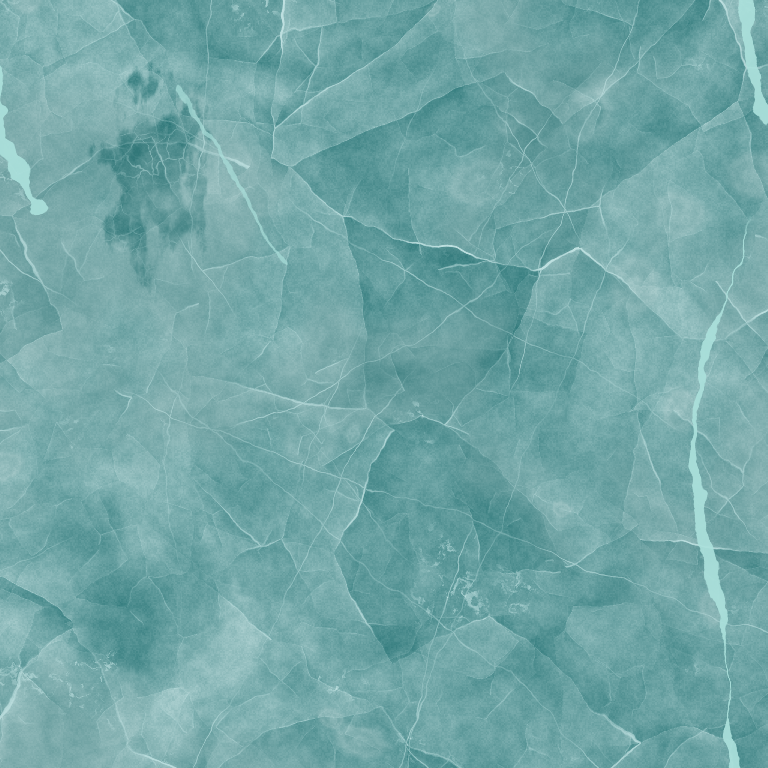
Reproduce this texture procedurally as a Shadertoy shader.

```glsl
// Teal polished marble: cloudy noise tinted along one colour ramp, broken into
// shards by warped Voronoi cracks and long fractures, with pale mineral rifts,
// soft round inclusions and one dark crazed pocket.

#define DEEP vec3(0.285, 0.545, 0.55)
#define PALE vec3(0.69, 0.825, 0.825)
#define RIFT_COLOR vec3(0.67, 0.88, 0.86)
#define HAZE_COLOR vec3(0.55, 0.68, 0.68)
#define BASE_TONE 0.35
#define CLOUD_GAIN 0.95
#define MOTTLE_GAIN 0.62
#define GRAIN_GAIN 0.26
#define SHARD_SCALE 4.6
#define FRACTURES 11
#define INCLUSIONS 18

float hash(vec2 p) {
    vec3 q = fract(vec3(p.xyx) * 0.1031);
    q += dot(q, q.yzx + 33.33);
    return fract((q.x + q.y) * q.z);
}

vec2 hash2(vec2 p) { return vec2(hash(p), hash(p + 57.3)); }

float noise(vec2 p) {
    vec2 i = floor(p), f = fract(p);
    f = f * f * (3.0 - 2.0 * f);
    return mix(mix(hash(i), hash(i + vec2(1, 0)), f.x),
               mix(hash(i + vec2(0, 1)), hash(i + vec2(1, 1)), f.x), f.y);
}

float fbm(vec2 p) {
    float sum = 0.0, amp = 0.5;
    for (int i = 0; i < 5; i++) {
        sum += amp * noise(p);
        p = mat2(1.6, 1.2, -1.2, 1.6) * p + 7.7;
        amp *= 0.5;
    }
    return sum;
}

// Antialiased stroke of half width w at distance d
float stroke(float d, float w) {
    float px = 0.7 / iResolution.y;
    return 1.0 - smoothstep(max(w - px, 0.0), w + px, d);
}

// Voronoi: border distance, cell random, border random, side of the border
vec4 cells(vec2 p) {
    vec2 base = floor(p), nearId = base, nearVec = vec2(8.0);
    for (int k = 0; k < 9; k++) {
        vec2 id = base + vec2(k % 3 - 1, k / 3 - 1);
        vec2 v = id + hash2(id) - p;
        if (dot(v, v) < dot(nearVec, nearVec)) { nearVec = v; nearId = id; }
    }
    float border = 8.0;
    vec2 otherId = nearId;
    for (int k = 0; k < 25; k++) {
        vec2 id = nearId + vec2(k % 5 - 2, k / 5 - 2);
        if (id == nearId) continue;
        vec2 v = id + hash2(id) - p;
        float d = dot(0.5 * (nearVec + v), normalize(v - nearVec));
        if (d < border) { border = d; otherId = id; }
    }
    float own = hash(nearId + 11.0);
    return vec4(border, own, hash(nearId + otherId + 91.0),
                step(own, hash(otherId + 11.0)));
}

// Tapered mineral seam of uneven width from a to b
float rift(vec2 p, vec2 a, vec2 b, float w) {
    vec2 ab = b - a;
    float h = clamp(dot(p - a, ab) / dot(ab, ab), 0.0, 1.0);
    float uneven = 0.25 + 1.1 * noise(vec2(h * 8.0, w * 900.0));
    return stroke(length(p - a - h * ab), w * uneven);
}

void mainImage(out vec4 fragColor, in vec2 fragCoord) {
    vec2 p = fragCoord / iResolution.y;
    vec2 bend = vec2(fbm(p * 5.0), fbm(p * 5.0 + 31.0)) - 0.5;
    vec2 jag = vec2(fbm(p * 48.0), fbm(p * 48.0 + 19.0)) - 0.5;
    vec2 q = p + 0.07 * bend + 0.008 * jag;

    // Clouds, mottling and fine grain
    float cloud = fbm(p * 3.4 + 2.5 * bend + 4.0);
    float tone = BASE_TONE + CLOUD_GAIN * (cloud - 0.49);
    tone += MOTTLE_GAIN * (fbm(p * 17.0 + 4.0 * bend) - 0.49);
    tone += GRAIN_GAIN * (fbm(p * 95.0) - 0.49);
    tone += 0.14 * (hash(floor(p * 512.0)) - 0.5);

    // Shards: flat tone steps, a shadow on one side of each crack, pale edges
    float veins = 0.0;
    float wear = smoothstep(0.3, 0.72, fbm(p * 15.0 + 5.0));
    float scale = SHARD_SCALE, fade = 1.0;
    for (int i = 0; i < 3; i++) {
        vec4 c = cells(mat2(0.92, 0.39, -0.39, 0.92) * q * scale + 13.0 * float(i));
        float d = c.x / scale;
        float gaps = smoothstep(0.32, 0.58, noise(p * scale * 1.7 + 60.0));
        float shown = smoothstep(0.25, 0.75, c.z) * fade * mix(gaps, 1.0, 0.4 * fade);
        tone += 0.2 * fade * (c.y - 0.5);
        tone += shown * exp(-d * scale / 0.09) * mix(0.12, -0.26, c.w);
        float width = 0.0003 + 0.0015 * wear * c.z * fade;
        veins = max(veins, shown * (0.3 + 0.85 * wear) * stroke(d, width));
        veins = max(veins, 0.28 * shown * wear * exp(-d / 0.003));
        scale *= 2.1;
        fade *= 0.62;
    }

    // Long hairline fractures crossing the slab
    for (int i = 0; i < FRACTURES; i++) {
        vec2 r = hash2(vec2(i, 3.0));
        float angle = 6.2832 * hash(vec2(i, 8.0));
        float d = abs(dot(q - r, vec2(cos(angle), sin(angle))));
        float shown = smoothstep(0.4, 0.65, noise(p * 5.0 + float(i) * 9.0));
        veins = max(veins, (0.3 + 0.4 * wear) * shown * stroke(d, 0.0005));
    }

    // Round milky inclusions with faint growth rings
    float haze = smoothstep(0.52, 0.72, fbm(p * 4.0 + 40.0));
    for (int i = 0; i < INCLUSIONS; i++) {
        vec2 v = p + 0.05 * bend + 0.012 * jag - hash2(vec2(i, 21.0));
        float size = mix(0.01, 0.043, hash(vec2(i, 27.0)));
        float r = length(v * vec2(1.0, 0.75 + 0.6 * hash(vec2(i, 35.0)))) / size;
        float body = 1.0 - smoothstep(0.65, 1.2, r);
        tone += body * (0.17 + 0.05 * sin(r * 11.0));
        haze = max(haze, 0.6 * body);
    }

    // Dark crazed pocket with ragged streaky rim
    vec2 v = (p - vec2(0.2, 0.775)) / vec2(0.062, 0.11);
    float rim = length(v) + 1.9 * (fbm(p * vec2(46.0, 20.0)) - 0.5);
    float pocket = 1.0 - smoothstep(0.7, 1.05, rim);
    float craze = cells((q + 0.012 * jag) * 42.0).x / 42.0;
    tone -= pocket * (0.55 + 0.9 * (fbm(p * 50.0) - 0.5));
    veins = max(veins, 0.5 * pocket * wear * stroke(craze, 0.0005));

    // Thick pale rifts
    float course = 0.935 + 0.035 * cos(7.8 * p.y) + 0.07 * bend.x + 0.014 * jag.x;
    float swell = 0.0011 + 0.007 * smoothstep(0.55, 0.9, noise(vec2(p.y * 9.0, 6.0)));
    float rifts = stroke(abs(p.x - course), swell) * (1.0 - smoothstep(0.68, 0.73, p.y));
    vec2 s = p + 0.03 * bend + 0.013 * jag;
    rifts = max(rifts, rift(s, vec2(0.0, 0.91), vec2(0.004, 0.82), 0.006));
    rifts = max(rifts, rift(s, vec2(0.004, 0.82), vec2(0.05, 0.73), 0.009));
    rifts = max(rifts, rift(s, vec2(0.97, 1.0), vec2(1.0, 0.84), 0.008));
    rifts = max(rifts, 0.75 * rift(s, vec2(0.225, 0.88), vec2(0.37, 0.66), 0.0026));

    // Small chalky specks gathered in sparse clusters
    float cluster = smoothstep(0.58, 0.75, fbm(p * 9.0 + 70.0));
    float specks = cluster * smoothstep(0.56, 0.78, fbm(p * 120.0 + 6.0 * jag));

    vec3 color = mix(DEEP, PALE, clamp(tone, -0.6, 1.0));
    color = mix(color, HAZE_COLOR, 0.3 * haze);
    color = mix(color, PALE + 0.05, clamp(0.95 * veins + 0.7 * specks, 0.0, 1.0));
    color = mix(color, RIFT_COLOR, 0.92 * rifts);
    fragColor = vec4(color, 1.0);
}
```
